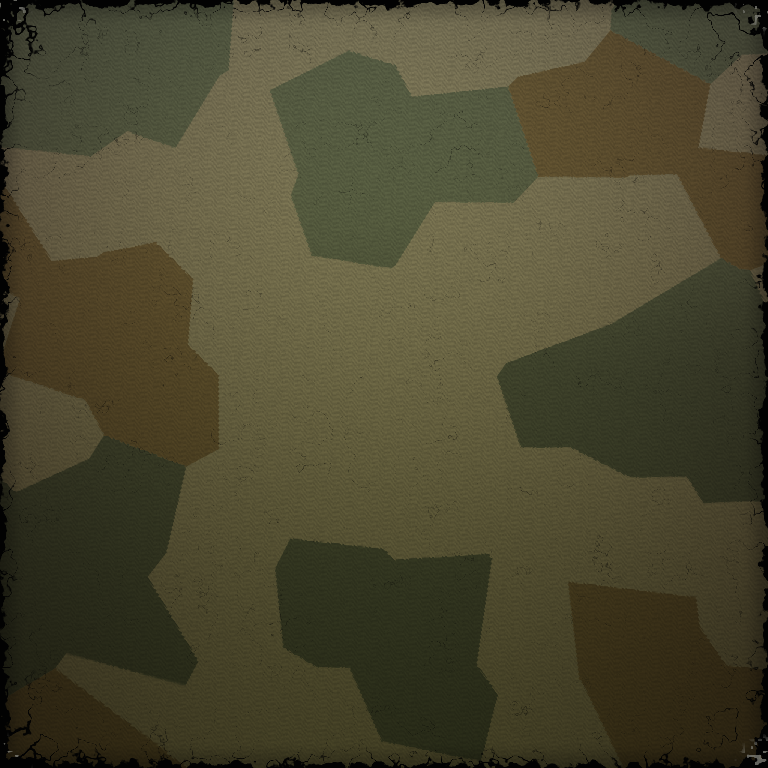
This pattern is drawn by a WebGL 1 fragment shader. Its source:

```glsl
precision highp float;
// Worn camouflage cloth: angular patches of green and brown on khaki.
// Jittered Voronoi seeds take their colour from large staggered blobs;
// a light gradient, a fine twill and a frayed black border lie on top.
uniform vec2 u_resolution;

float hash(vec2 p) {
  p = fract(p * vec2(0.1031, 0.1137));
  p += dot(p, p.yx + 33.33);
  return fract((p.x + p.y) * p.x * 17.0);
}

float noise(vec2 p) {
  vec2 i = floor(p), f = fract(p);
  f = f * f * (3.0 - 2.0 * f);
  return mix(mix(hash(i), hash(i + vec2(1.0, 0.0)), f.x),
             mix(hash(i + vec2(0.0, 1.0)), hash(i + 1.0), f.x), f.y);
}

float fbm(vec2 p) {
  float sum = 0.0, amp = 0.53;
  for (int i = 0; i < 4; i++) {
    sum += amp * noise(p);
    p = mat2(1.6, 1.2, -1.2, 1.6) * p + 7.3;
    amp *= 0.5;
  }
  return sum;
}

// Colour kind of a seed: 0 khaki, 1 green, 2 brown.
float seedKind(vec2 s) {
  vec2 c = vec2(s.x - 0.5, s.y - 0.53 + 0.18 * (s.x - 0.5)) / vec2(0.38, 0.33) + 1.5;
  vec2 id = floor(c);
  float radius = 0.43 + 0.1 * (hash(s * 91.0 + 40.0) - 0.5);
  float kind = mod(id.x + 2.0 * id.y, 4.0);
  if (length(c - id - 0.5) > radius || kind > 2.5) return 0.0;
  return kind > 1.5 ? 2.0 : 1.0;
}

// Distance to the nearest seed of each kind, in seed cells.
vec3 kindDistances(vec2 p) {
  const float cell = 0.13;
  vec2 g = p / cell, base = floor(g);
  vec3 near = vec3(9.0);
  for (int j = -2; j <= 2; j++) {
    for (int i = -2; i <= 2; i++) {
      vec2 id = base + vec2(float(i), float(j));
      vec2 jitter = vec2(hash(id + 23.7), hash(id + 71.3));
      vec2 seed = id + 0.12 + 0.76 * jitter;
      float d = length(g - seed);
      float kind = seedKind(seed * cell);
      if (kind < 0.5) near.x = min(near.x, d);
      else if (kind < 1.5) near.y = min(near.y, d);
      else near.z = min(near.z, d);
    }
  }
  return near;
}

void main() {
  vec2 p = gl_FragCoord.xy / u_resolution;
  vec2 q = p - 0.5;
  float pixel = 1.0 / u_resolution.y;

  // Twill: diagonal threads broken into a small zigzag.
  float zigzag = abs(fract(p.x * 60.0) - 0.5) * 0.012;
  float twill = sin(6.2832 * (p.x * 0.6 + p.y + zigzag) * 170.0);
  float grain = hash(floor(p * 512.0) + 5.0) - 0.5;

  // Patches
  vec3 d = kindDistances(p + 0.0007 * twill);
  float aa = pixel * 8.0;
  float green = smoothstep(-aa, aa, min(d.x, d.z) - d.y);
  float brown = smoothstep(-aa, aa, min(d.x, d.y) - d.z);
  vec3 greenDye = mix(vec3(0.30, 0.32, 0.235), vec3(0.36, 0.385, 0.285),
                      smoothstep(0.5, 0.75, p.y));
  vec3 color = mix(vec3(0.50, 0.475, 0.36), greenDye, green);
  color = mix(color, vec3(0.41, 0.35, 0.215), brown);

  // Light from above, yellower below and warmer at the sides
  float light = mix(0.58, 1.0, smoothstep(0.0, 0.95, p.y));
  light *= 1.0 - 0.9 * q.x * q.x - 0.5 * q.y * q.y;
  color *= light * vec3(1.0, 1.0 - 0.2 * q.x * q.x, mix(0.75, 1.0, p.y));
  color *= 1.0 + 0.05 * twill + 0.09 * grain;

  // Frayed border, with cracks and specks gathered in the corners
  vec2 inset = 0.5 - abs(q);
  float edge = min(inset.x, inset.y);
  float corner = exp(-length(inset) * 24.0);
  float fray = edge - 0.005 - 0.026 * (fbm(p * 75.0) - 0.5) - 0.012 * corner;
  float crackWidth = 0.16 * corner + 0.07 * exp(-edge * 75.0) - 0.012;
  float crack = abs(fbm(p * 34.0 + 11.0) - 0.5) - crackWidth * noise(p * 28.0 + 3.0);
  float intact = smoothstep(-pixel, pixel, fray) * smoothstep(-0.012, 0.012, crack);
  color = mix(vec3(0.01, 0.01, 0.008), color, intact);
  color *= 0.75 + 0.25 * smoothstep(0.0, 0.035, edge);

  // Pale chips on the worn corners
  float chip = smoothstep(0.8, 0.86, noise(p * 190.0 + 50.0)) * smoothstep(0.3, 0.5, corner);
  color = mix(color, vec3(0.55, 0.55, 0.52), 0.7 * chip);

  gl_FragColor = vec4(clamp(color, 0.0, 1.0), 1.0);
}
```
